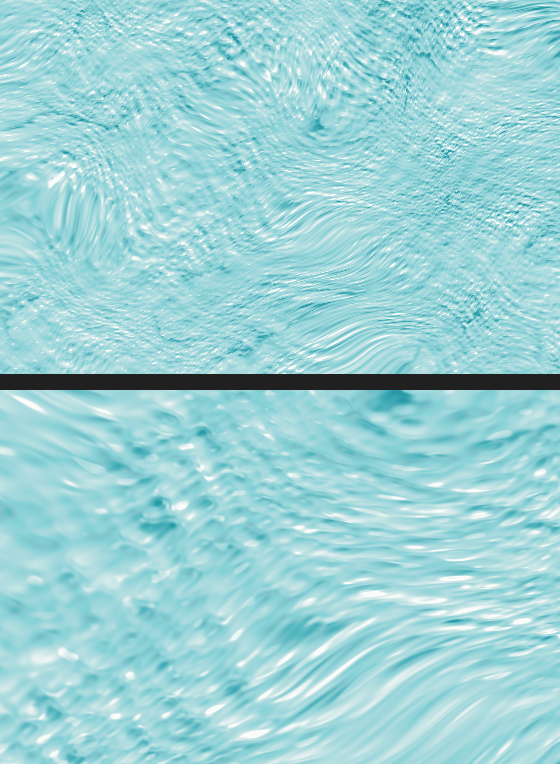
Top: the whole. Bottom: its middle third, enlarged.
Give the GLSL for this texture, as a Shadertoy shader.

```glsl
#define RIPPLE_SIZE 0.024
#define SWELL_SIZE 0.075
#define CREASE_SIZE 0.36
#define SWIRL 0.36
#define CHOP 0.80
#define CREASE_DEPTH 1.7
#define GLINT 1.5

const float TAU = 6.2831853;

const vec3 DEEP  = vec3(0.16, 0.60, 0.66);
const vec3 TEAL  = vec3(0.35, 0.73, 0.76);
const vec3 SHADE = vec3(0.51, 0.77, 0.80);
const vec3 AQUA  = vec3(0.52, 0.82, 0.84);
const vec3 POOL  = vec3(0.62, 0.84, 0.86);
const vec3 PALE  = vec3(0.70, 0.87, 0.88);
const vec3 FOAM  = vec3(0.82, 0.91, 0.91);
const vec3 WHITE = vec3(0.98, 0.99, 0.98);

float hash(float n) {
    return fract(sin(n * 12.9898) * 4375.85);
}

float ramp(float a, float b, float x) {
    return clamp((x - a) / (b - a), 0.0, 1.0);
}

// Layered sines with scattered headings; the sum has unit deviation
float waves(vec2 p, float size, float spread, float seed) {
    const int COUNT = 16;
    float sum = 0.0;
    for (int i = 0; i < COUNT; i++) {
        float n = seed * 37.0 + float(i);
        float angle = 0.25 * TAU + spread * (2.0 * hash(n + 0.3) - 1.0);
        float freq = TAU / size * mix(0.6, 1.5, hash(n + 0.6));
        sum += sin(dot(p, vec2(cos(angle), sin(angle))) * freq + TAU * hash(n));
    }
    return sum * sqrt(2.0 / float(COUNT));
}

// Bends the surface into eddies, from large to small
vec2 swirl(vec2 p) {
    float freq = 5.0;
    mat2 turn = mat2(0.8, 0.6, -0.6, 0.8);
    vec2 q = p;
    for (int i = 0; i < 5; i++) {
        q = turn * q;
        p += SWIRL / freq * sin(q.yx * freq + float(i) * vec2(1.7, 2.9));
        q += 0.5 * (p - q) * SWIRL;
        freq *= 1.75;
    }
    return p;
}

// Water colour from a tone measured in deviations
vec3 waterColor(float tone) {
    vec3 c = mix(DEEP, TEAL, ramp(-2.9, -1.75, tone));
    c = mix(c, SHADE, ramp(-1.75, -1.15, tone));
    c = mix(c, AQUA, ramp(-1.15, -0.65, tone));
    c = mix(c, POOL, ramp(-0.65, 0.02, tone));
    c = mix(c, PALE, ramp(0.02, 0.86, tone));
    c = mix(c, FOAM, ramp(0.86, 1.8, tone));
    return mix(c, WHITE, ramp(1.8, 2.9, tone));
}

void mainImage(out vec4 fragColor, in vec2 fragCoord) {
    vec2 uv = fragCoord / iResolution.y;
    vec2 p = swirl(uv);
    p.y -= 0.25 * uv.x * (1.0 - uv.y);

    // Calm at the lower left, choppy at the upper right
    float reach = smoothstep(0.0, 1.2, 0.5 * uv.x + 0.6 * uv.y);
    float patchy = waves(p, 0.28, 1.5, 1.0);
    float chop = CHOP * mix(0.75, 1.1, reach) * (1.0 + 0.25 * patchy);

    // Ripples over swell
    float ripple = waves(p, RIPPLE_SIZE, 0.85, 2.0);
    float fine = waves(p + 0.004 * ripple, 0.55 * RIPPLE_SIZE, 1.1, 3.0);
    float swell = waves(p, SWELL_SIZE, 1.2, 4.0);
    float tone = chop * (0.75 * ripple + 0.4 * fine) + 0.38 * swell;
    tone += 0.25 * waves(uv, 0.45, 1.5, 5.0) + 0.2 - 0.3 * reach;

    // Dark meandering creases
    float fold = waves(p, CREASE_SIZE, 1.3, 6.0) + 0.07 * ripple + 0.08 * swell;
    float gate = smoothstep(0.1, 1.1, waves(p, 0.3, 1.5, 7.0));
    tone -= CREASE_DEPTH * gate * smoothstep(0.28, 0.0, abs(fold));

    // Sun glints gathered in patches
    float spark = waves(p, 0.8 * RIPPLE_SIZE, 1.0, 8.0) + 0.3 * fine;
    tone += GLINT * smoothstep(1.1, 2.3, spark + 0.35 * patchy);

    fragColor = vec4(waterColor(tone), 1.0);
}
```
